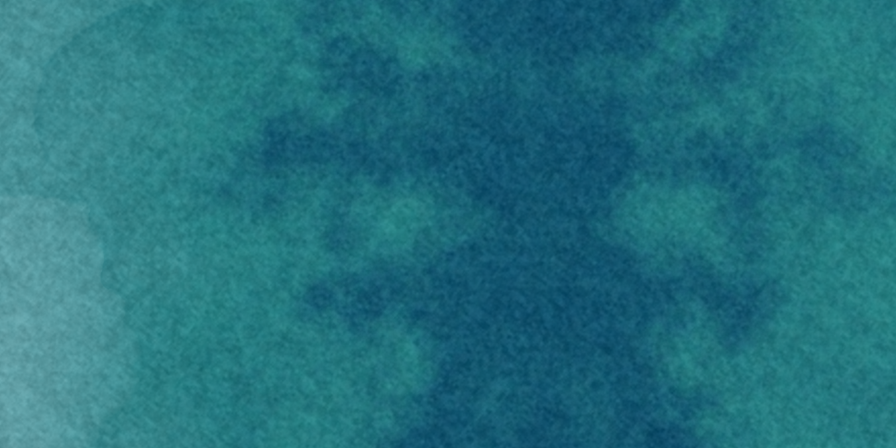
Write a Shadertoy shader that draws this texture.

```glsl
#define DEEP_BLUE vec3(0.064, 0.322, 0.430)
#define TEAL      vec3(0.145, 0.488, 0.506)
#define PALE      vec3(0.390, 0.630, 0.655)
#define AXIS_X    1.22
#define BLOT_SOFT 0.20
#define BLOT_WARP 0.60
#define STREAKS   0.55
#define SPECKLE   0.72
#define RIM_DARK  0.22
#define GRAIN     0.138

float hash(vec2 p) {
    return fract(sin(dot(p, vec2(127.1, 311.7))) * 43758.5453);
}

float noise(vec2 p) {
    vec2 i = floor(p), f = fract(p);
    f = f * f * (3.0 - 2.0 * f);
    return mix(mix(hash(i), hash(i + vec2(1, 0)), f.x),
               mix(hash(i + vec2(0, 1)), hash(i + vec2(1, 1)), f.x), f.y);
}

// Layered noise, centred on zero
float fbm(vec2 p) {
    float sum = 0.0, amp = 0.5;
    for (int i = 0; i < 6; i++) {
        sum += amp * (noise(p) - 0.5);
        p = mat2(1.6, 1.2, -1.2, 1.6) * p + 7.3;
        amp *= 0.56;
    }
    return sum;
}

float bump(vec2 p, vec2 centre, vec2 size) {
    vec2 q = (p - centre) / size;
    return exp(-dot(q, q));
}

// Pigment line that starts sharply at d = 0 and fades for larger d
float rim(float d, float fade) {
    return smoothstep(0.0, 0.012, d) * exp(-fade * max(d, 0.0));
}

// Dark pigment, folded about a vertical axis; 0 is clear, 1 is full
float blotPigment(vec2 p) {
    vec2 m = vec2(abs(p.x - AXIS_X), p.y);
    float rough = fbm(m * 4.0 + 3.0) + 0.4 * fbm(p * 9.0);
    vec2 along = vec2(m.y - 0.7 * m.x, m.x + 0.7 * m.y);
    float streak = fbm(along * vec2(2.2, 7.0) + 11.0);

    float width = 0.43
        - 0.19 * exp(-pow((p.y - 0.50) / 0.09, 2.0))
        + 0.09 * exp(-pow((p.y - 0.33) / 0.11, 2.0))
        + 0.07 * exp(-pow((p.y - 0.66) / 0.06, 2.0));
    float blot = 0.92 * smoothstep(-BLOT_SOFT, BLOT_SOFT, width - m.x + BLOT_WARP * rough);

    // Side patches, and thinner washes inside the band
    blot += 0.50 * bump(m + 0.15 * rough, vec2(0.69, 0.60), vec2(0.14, 0.07));
    blot -= 0.42 * bump(m + 0.12 * rough, vec2(0.14, 0.83), vec2(0.13, 0.07));
    blot -= 0.22 * bump(m, vec2(0.13, 0.13), vec2(0.09, 0.12));
    blot += 0.04 + STREAKS * streak * (1.0 - 0.6 * clamp(blot, 0.0, 1.0));

    // Granules settle in the half-wet margins
    float margin = 0.4 + 0.6 * bump(vec2(blot, 0.0), vec2(0.5, 0.0), vec2(0.35, 1.0));
    return blot + SPECKLE * margin * fbm(p * 30.0 + 50.0);
}

// Fine woven tooth of the paper
float paperGrain(vec2 p) {
    vec2 q = mat2(0.8, 0.6, -0.6, 0.8) * p;
    return 0.45 * noise(q * vec2(75.0, 125.0)) + 0.35 * noise(q * vec2(150.0, 90.0))
         + 0.2 * noise(p * 220.0) - 0.5;
}

void mainImage(out vec4 fragColor, in vec2 fragCoord) {
    vec2 p = fragCoord / iResolution.y;
    float ragged = fbm(p * 5.0 + 20.0);

    // Diluted wash at the left, with a dried front at its lower part
    float edgeX = 0.23 + 0.04 * sin(p.y * 8.0 - 1.2) + 0.26 * ragged;
    float front = min(edgeX - p.x, 0.60 + 0.22 * ragged - 0.2 * p.x - p.y);
    float edgeSoft = mix(0.006, 0.03, noise(p * 6.0 + 9.0));
    float pale = 0.55 * (1.0 - smoothstep(0.0, 0.56, p.x + 0.20 * ragged))
               + 0.19 * smoothstep(-edgeSoft, edgeSoft, front)
               + 0.16 * smoothstep(0.0, 0.2, front);
    float tide = 0.8 * rim(-front, 14.0) * noise(p * 5.0 + 31.0);

    // Curved tide line near the upper left corner
    vec2 arc = p - vec2(0.35, 0.71);
    float arcSide = smoothstep(0.08, 0.2, dot(arc, vec2(-0.7, 0.7)));
    tide += arcSide * rim(0.28 - length(arc) + 0.09 * ragged, 14.0);

    pale = clamp(pale - RIM_DARK * tide + 0.28 * fbm(p * 5.0 + 40.0) * pale, 0.0, 1.0);
    float pigment = blotPigment(p) * smoothstep(0.05, 0.6, p.x) + 0.5 * RIM_DARK * tide;

    vec3 color = mix(TEAL, DEEP_BLUE, clamp(pigment, -0.12, 1.1));
    color = mix(color, PALE, pale);
    color *= 1.0 + 0.14 * fbm(p * 36.0);
    color += GRAIN * paperGrain(p);
    fragColor = vec4(clamp(color, 0.0, 1.0), 1.0);
}
```
